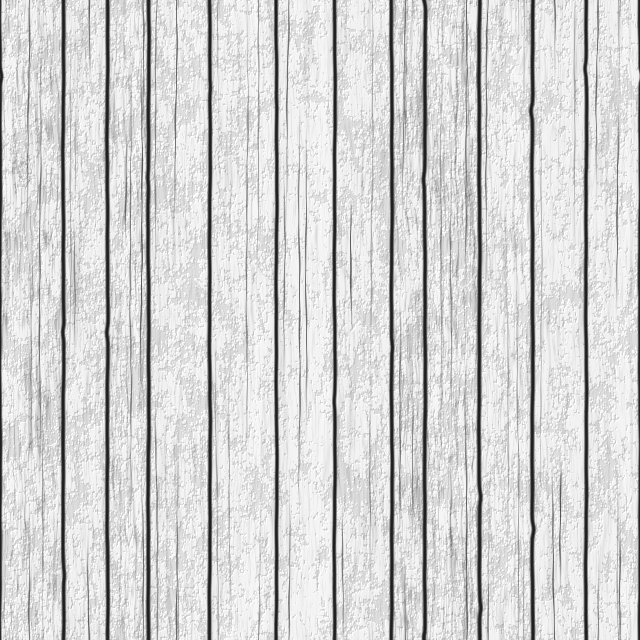
Write a Shadertoy shader that draws this texture map.

```glsl
const float TAU = 6.2831853;
const int PLANKS = 12;
const float EDGE[13] = float[](0.0, 0.099, 0.168, 0.232, 0.328, 0.432, 0.523,
                               0.612, 0.664, 0.749, 0.832, 0.916, 1.0);
const float WEAR[12] = float[](0.6, 0.55, 0.6, 0.62, 0.45, 0.3, 0.55, 0.6, 0.65, 0.5, 0.4, 0.42);
const float GRAIN[12] = float[](0.9, 0.45, 0.85, 0.35, 0.3, 0.2, 0.4, 0.9, 1.0, 0.5, 0.3, 0.25);

float hash(vec2 p) {
    vec3 q = fract(p.xyx * 0.1031);
    q += dot(q, q.yzx + 33.33);
    return fract((q.x + q.y) * q.z);
}

// Distance to the nearest scattered point, wrapping at the period
float cellular(vec2 p, vec2 period) {
    vec2 cell = floor(p), f = p - cell;
    float nearest = 4.0;
    for (int j = -1; j <= 1; j++)
    for (int i = -1; i <= 1; i++) {
        vec2 o = vec2(i, j);
        vec2 id = mod(cell + o, period);
        vec2 d = o + vec2(hash(id), hash(id + 57.3)) - f;
        nearest = min(nearest, dot(d, d));
    }
    return sqrt(nearest);
}

float layeredSines(float y, float seed) {
    return 0.5 * sin(TAU * (2.0 * y + seed)) + 0.3 * sin(TAU * (5.0 * y + seed * 3.7))
         + 0.2 * sin(TAU * (13.0 * y + seed * 7.1));
}

// Shortest signed offset on the unit circle
float wrapDelta(float a, float b) {
    return fract(a - b + 0.5) - 0.5;
}

// Sideways wander of a seam, with two sharp kinks
float seamWobble(float y, float seam) {
    float seed = hash(vec2(seam, 3.0));
    float x = 0.001 * layeredSines(y, seed);
    for (int k = 0; k < 2; k++) {
        float h = hash(vec2(seam, 11.0 + float(k)));
        float d = wrapDelta(y, h) / 0.01;
        x += 0.005 * (fract(h * 17.0) - 0.5) * exp(-d * d);
    }
    return x;
}

// Speckled coverage of worn, flaking paint
float flakes(vec2 uv, float wear, float saw) {
    float sum = 0.0, total = 0.0, amp = 1.0;
    vec2 freq = vec2(23.0, 13.0);
    for (int i = 0; i < 5; i++) {
        sum += amp * cellular(uv * freq, freq);
        total += amp;
        amp *= i == 0 ? 0.8 : 1.05;
        freq = floor(freq * vec2(1.9, 2.0));
    }
    return smoothstep(-0.06, 0.06, sum / total - 0.475 + 0.22 * (wear - 0.5) + saw);
}

// Long vertical fibres
float fibres(vec2 uv, vec2 freq) {
    return smoothstep(0.4, 0.95, cellular(uv * freq, freq));
}

// Tapered splits running along one plank
float cracks(vec2 uv, int plank, float px) {
    float dark = 0.0;
    for (int k = 0; k < 4; k++) {
        vec2 seed = vec2(float(plank) + 20.0, float(k) * 3.0 + 5.0);
        float h = hash(seed), h2 = hash(seed + 40.0), h3 = hash(seed + 80.0);
        float dy = wrapDelta(uv.y, h2);
        float len = mix(0.08, 0.42, h3);
        float x = mix(EDGE[plank], EDGE[plank + 1], 0.1 + 0.8 * h);
        x += 0.02 * (h2 - 0.5) * dy + 0.0016 * layeredSines(uv.y, h);
        float width = 0.0011 + 0.0005 * sin(TAU * (9.0 * uv.y + h3));
        float line = 1.0 - smoothstep(0.0, width + 0.5 * px, abs(uv.x - x));
        float taper = 1.0 - smoothstep(len * 0.3, len, abs(dy));
        dark = max(dark, line * taper * mix(0.3, 0.85, fract(h * 13.0)));
    }
    return dark;
}

void mainImage(out vec4 fragColor, in vec2 fragCoord) {
    vec2 uv = fragCoord / iResolution.xy;
    float px = 1.0 / iResolution.x;

    // Plank under this point and distance to the nearest seam
    int plank = PLANKS - 1;
    float seamDist = 1.0;
    for (int i = 0; i <= PLANKS; i++) {
        float d = uv.x - EDGE[i] - seamWobble(uv.y, float(i % PLANKS));
        if (d > 0.0) plank = i % PLANKS;
        seamDist = min(seamDist, abs(d));
    }
    float seed = hash(vec2(float(plank), 91.0));
    float grain = GRAIN[plank], wear = WEAR[plank];

    // Flaking paint with oblique saw marks and a shaded rim
    float saw = sin(TAU * (70.0 * uv.y + 30.0 * uv.x) + 3.0 * layeredSines(uv.x * 3.0, seed));
    saw *= 0.02 * (1.0 - grain);
    float worn = flakes(uv, wear, saw);
    float relief = worn - flakes(uv + vec2(-0.0014, 0.0014), wear, saw);
    float rim = 4.0 * worn * (1.0 - worn);
    float tone = mix(0.955, 0.875, worn) - 0.08 * relief - 0.025 * rim;

    // Wavering grain, curling round one knot
    vec2 g = uv + vec2(0.004 * layeredSines(uv.y, seed), seed);
    vec2 q = (uv - vec2(0.038, 0.733)) / vec2(0.012, 0.022);
    g.x = mix(g.x, 0.03 * length(q), exp(-dot(q, q)));
    float fibre = 0.5 * fibres(g, vec2(210.0, 5.0)) + 0.5 * fibres(g, vec2(330.0, 24.0));
    tone -= fibre * mix(0.05, 0.34, grain);
    tone += 0.012 * layeredSines(uv.x * 4.0, seed);

    // Splits, then the dark soft-edged gaps
    tone = mix(tone, 0.2, cracks(uv, plank, px));
    tone *= 1.0 - 0.1 * exp(-seamDist / 0.003);
    float gap = mix(0.0036, 0.0046, seed);
    tone = mix(0.12, tone, smoothstep(0.0008, gap + 0.5 * px, seamDist));

    fragColor = vec4(vec3(clamp(tone, 0.0, 1.0)), 1.0);
}
```
